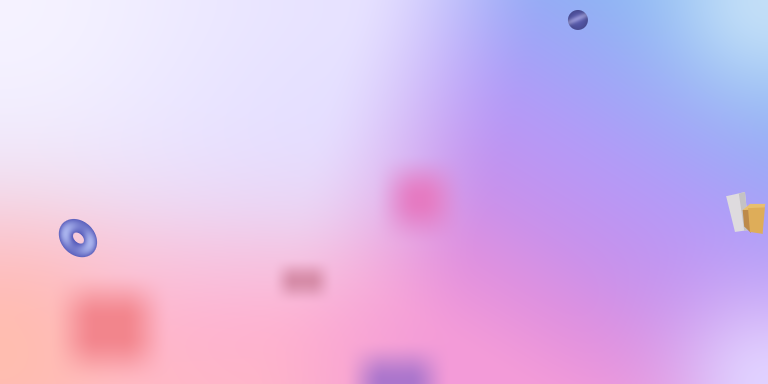
A WebGL 2 fragment shader for this background:

```glsl
#version 300 es
precision highp float;
// Soft pastel gradient with blurred spots and a few small floating solids.

#define RAMP_SHARPNESS 1.5
#define DIAGONAL vec2(-0.52, -0.86)
#define DIAGONAL_START -1.05
#define DIAGONAL_STEP 0.2
#define SEAM_WIDTH 0.27
#define SEAM_TILT 0.27
#define TORUS_CENTER vec2(0.203, 0.380)
#define BALL_CENTER vec2(1.505, 0.948)
#define BALL_RADIUS 0.026

uniform vec2 u_resolution;
out vec4 fragColor;

const vec3 LEFT_RAMP[7] = vec3[7](
    vec3(1.00, 0.71, 0.78), vec3(1.00, 0.68, 0.81), vec3(0.97, 0.74, 0.86),
    vec3(0.91, 0.83, 0.96), vec3(0.89, 0.86, 1.00), vec3(0.89, 0.87, 1.00),
    vec3(0.90, 0.88, 1.00));
const vec3 RIGHT_RAMP[7] = vec3[7](
    vec3(0.56, 0.76, 0.95), vec3(0.54, 0.70, 0.95), vec3(0.62, 0.65, 0.97),
    vec3(0.71, 0.60, 0.97), vec3(0.77, 0.57, 0.93), vec3(0.88, 0.56, 0.87),
    vec3(0.97, 0.62, 0.84));

// Smooth blend of evenly spaced stops; t runs from 0 to 6.
vec3 ramp(vec3 stops[7], float t) {
    t = clamp(t, 0.0, 6.0);
    vec4 total = vec4(0.0);
    for (int i = 0; i < 7; i++) {
        float d = t - float(i);
        total += vec4(stops[i], 1.0) * exp(-RAMP_SHARPNESS * d * d);
    }
    return total.rgb / total.a;
}

float glow(vec2 q, float radius) {
    return exp(-dot(q, q) / (radius * radius));
}

float blurredBox(vec2 q, vec2 halfSize, float blur) {
    vec2 m = 1.0 - smoothstep(halfSize - blur, halfSize + blur, abs(q));
    return m.x * m.y;
}

float cover(float dist) {
    return clamp(0.5 - dist * u_resolution.y, 0.0, 1.0);
}

// Distance outside the line a-b, for corners in clockwise order.
float edge(vec2 p, vec2 a, vec2 b) {
    vec2 e = normalize(b - a);
    return dot(p - a, vec2(-e.y, e.x));
}

float quad(vec2 p, vec2 a, vec2 b, vec2 c, vec2 d) {
    return cover(max(max(edge(p, a, b), edge(p, b, c)),
                     max(edge(p, c, d), edge(p, d, a))));
}

vec3 backdrop(vec2 p) {
    vec3 left = ramp(LEFT_RAMP, 6.0 * (p.y + 0.1 * (p.x - 0.4)));
    left = mix(left, vec3(0.96, 0.95, 1.0), glow(p - vec2(0.0, 1.0), 0.6));
    left = mix(left, vec3(1.0, 0.74, 0.69), glow(p - vec2(0.0, 0.08), 0.33));

    float d = dot(vec2(p.x, p.y - 1.0), DIAGONAL);
    vec3 right = ramp(RIGHT_RAMP, (d - DIAGONAL_START) / DIAGONAL_STEP);
    right = mix(right, vec3(0.76, 0.87, 0.97), glow(p - vec2(2.0, 1.0), 0.25));
    right = mix(right, vec3(0.88, 0.82, 1.0), glow(p - vec2(2.0, 0.0), 0.24));

    float seam = p.x - 0.9 - SEAM_TILT * p.y;
    return mix(left, right, smoothstep(-SEAM_WIDTH, SEAM_WIDTH, seam));
}

vec3 addSpots(vec3 col, vec2 p) {
    col = mix(col, vec3(0.95, 0.52, 0.55), blurredBox(p - vec2(0.286, 0.146), vec2(0.098, 0.085), 0.065));
    col = mix(col, vec3(0.90, 0.48, 0.76), blurredBox(p - vec2(1.094, 0.479), vec2(0.065), 0.06));
    col = mix(col, vec3(0.84, 0.55, 0.66), blurredBox(p - vec2(0.789, 0.268), vec2(0.053, 0.031), 0.032));
    return mix(col, vec3(0.67, 0.46, 0.80), blurredBox(p - vec2(1.034, 0.0), vec2(0.088, 0.062), 0.055));
}

vec3 addTorus(vec3 col, vec2 p) {
    vec2 q = p - TORUS_CENTER;
    q = vec2(q.x - q.y, q.x + q.y) * 0.7071;
    float outer = length(q / vec2(0.055, 0.044));
    float hole = length((q - vec2(0.001, 0.001)) / vec2(0.017, 0.011));
    float across = clamp((outer - 0.3) / 0.7, 0.0, 1.0);
    float light = sin(3.1416 * across) * (0.65 + 0.35 * sin(2.0 * atan(q.y, q.x) + 0.8));
    vec3 shade = mix(vec3(0.36, 0.38, 0.74), vec3(0.66, 0.70, 0.93), light);
    return mix(col, shade, cover((outer - 1.0) * 0.048) * cover((1.0 - hole) * 0.013));
}

vec3 addBall(vec3 col, vec2 p) {
    vec2 q = (p - BALL_CENTER) / BALL_RADIUS;
    float streak = exp(-9.0 * pow(q.y - 0.45 * q.x - 0.15, 2.0));
    vec3 shade = mix(vec3(0.33, 0.34, 0.66), vec3(0.57, 0.57, 0.83), streak);
    return mix(col, shade * (1.0 - 0.15 * dot(q, q)), cover((length(q) - 1.0) * BALL_RADIUS));
}

vec3 addBlocks(vec3 col, vec2 p) {
    // Pale block: front, then shaded side.
    col = mix(col, vec3(0.87, 0.86, 0.87), quad(p, vec2(1.891, 0.489), vec2(1.940, 0.500), vec2(1.950, 0.401), vec2(1.914, 0.396)));
    col = mix(col, vec3(0.77, 0.76, 0.77), quad(p, vec2(1.924, 0.496), vec2(1.940, 0.500), vec2(1.950, 0.401), vec2(1.938, 0.399)));
    // Golden block: side, top, front.
    col = mix(col, vec3(0.74, 0.54, 0.29), quad(p, vec2(1.934, 0.453), vec2(1.951, 0.458), vec2(1.955, 0.394), vec2(1.938, 0.410)));
    col = mix(col, vec3(0.91, 0.75, 0.43), quad(p, vec2(1.934, 0.453), vec2(1.953, 0.469), vec2(1.993, 0.469), vec2(1.990, 0.455)));
    return mix(col, vec3(0.87, 0.68, 0.35), quad(p, vec2(1.948, 0.458), vec2(1.992, 0.460), vec2(1.986, 0.391), vec2(1.953, 0.396)));
}

void main() {
    vec2 p = gl_FragCoord.xy / u_resolution.y;
    vec3 col = addSpots(backdrop(p), p);
    col = addBlocks(addBall(addTorus(col, p), p), p);
    fragColor = vec4(col, 1.0);
}
```
